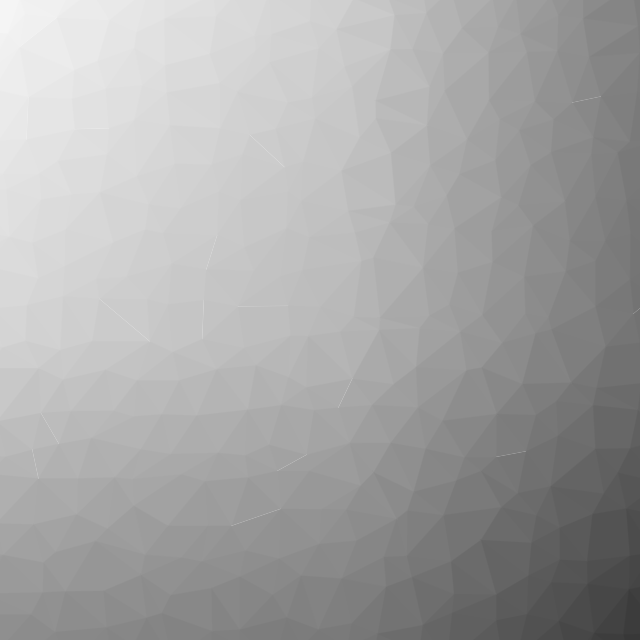
Give the GLSL for this background, as a three.js fragment shader.

```glsl
// Low-poly grey backdrop: a jittered grid of points is split into triangles,
// each filled flat with a smooth gradient sampled at its centroid.
// A few triangle edges carry a faint pale hairline.

#define CELL 0.055                     // grid spacing
#define JITTER 0.72                    // vertex scatter, in cells
#define KNOT vec2(0.545, 0.468)        // where the gradient bends
#define TOP_GREYS vec3(0.965, 0.81, 0.50)
#define MIDDLE_GREYS vec3(0.83, 0.71, 0.445)
#define BOTTOM_GREYS vec3(0.55, 0.47, 0.22)
#define EDGE_SOFTNESS 0.002
#define HAIRLINE_WIDTH 0.0011
#define HAIRLINE_SHARE 0.02            // share of edges that are lit
#define HAIRLINE_GAIN 0.22             // blend towards white

varying vec2 vUv;

vec2 hash22(vec2 p) {
  vec3 q = fract(p.xyx * vec3(0.1031, 0.1030, 0.0973));
  q += dot(q, q.yzx + 33.33);
  return fract((q.xx + q.yz) * q.zy);
}

float cross2(vec2 a, vec2 b) {
  return a.x * b.y - a.y * b.x;
}

// Three-stop ramp with its middle stop at the knot
float ramp(vec3 stops, float t, float knot) {
  return t < knot ? mix(stops.x, stops.y, t / knot)
                  : mix(stops.y, stops.z, (t - knot) / (1.0 - knot));
}

float gradientGrey(vec2 p) {
  p = clamp(p, 0.0, 1.0);
  vec3 column = vec3(ramp(BOTTOM_GREYS, p.x, KNOT.x),
                     ramp(MIDDLE_GREYS, p.x, KNOT.x),
                     ramp(TOP_GREYS, p.x, KNOT.x));
  return ramp(column, p.y, KNOT.y);
}

vec2 gridVertex(vec2 id) {
  return KNOT + CELL * (id + JITTER * (hash22(id + 57.0) - 0.5));
}

// Signed distance to the line a-b, positive on its left
float leftOf(vec2 p, vec2 a, vec2 b) {
  return cross2(b - a, p - a) / length(b - a);
}

// Pale line on a randomly chosen edge
float hairline(vec2 p, vec2 a, vec2 b) {
  float lit = step(hash22((a + b) * 431.0 + 900.0).x, HAIRLINE_SHARE);
  vec2 ab = b - a;
  float t = clamp(dot(p - a, ab) / dot(ab, ab), 0.0, 1.0);
  float d = length(p - a - ab * t);
  return lit * (1.0 - smoothstep(0.0, HAIRLINE_WIDTH, d));
}

// Adds one triangle: x = weighted grey, y = weight, z = hairline
void addTriangle(vec2 p, vec2 a, vec2 b, vec2 c, inout vec3 total) {
  float inside = min(leftOf(p, a, b), min(leftOf(p, b, c), leftOf(p, c, a)));
  float cover = clamp(0.5 + inside / EDGE_SOFTNESS, 0.0, 1.0);
  total.xy += cover * vec2(gradientGrey((a + b + c) / 3.0), 1.0);
  float line = max(hairline(p, a, b), max(hairline(p, b, c), hairline(p, c, a)));
  total.z = max(total.z, line);
}

void main() {
  vec2 home = floor((vUv - KNOT) / CELL);
  vec3 total = vec3(0.0);

  for (int j = -1; j <= 1; j++) {
    for (int i = -1; i <= 1; i++) {
      vec2 id = home + vec2(float(i), float(j));
      vec2 a = gridVertex(id);
      vec2 b = gridVertex(id + vec2(1.0, 0.0));
      vec2 c = gridVertex(id + vec2(1.0, 1.0));
      vec2 d = gridVertex(id + vec2(0.0, 1.0));

      // Delaunay choice: sign of sin(angle at b + angle at d)
      float flip = cross2(c - b, a - b) * dot(a - d, c - d)
                 + dot(c - b, a - b) * cross2(a - d, c - d);
      if (flip > 0.0) {
        addTriangle(vUv, a, b, c, total);
        addTriangle(vUv, a, c, d, total);
      } else {
        addTriangle(vUv, a, b, d, total);
        addTriangle(vUv, b, c, d, total);
      }
    }
  }

  float grey = total.x / max(total.y, 0.001);
  grey = mix(grey, 1.0, HAIRLINE_GAIN * total.z);
  gl_FragColor = vec4(vec3(grey), 1.0);
}
```
